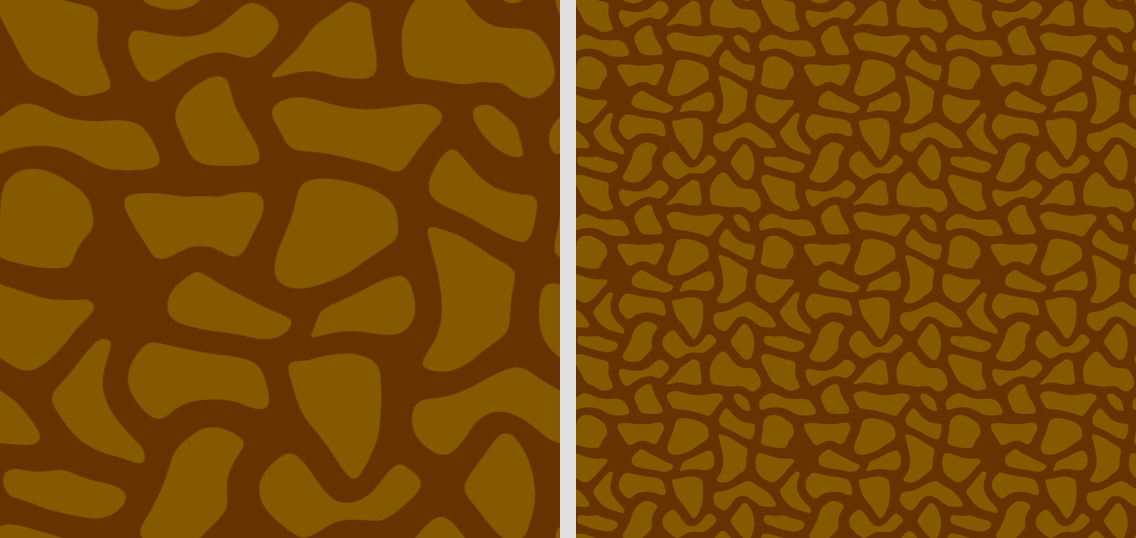
Left: one tile. Right: repeated 3 by 3.
Write a Shadertoy shader that draws this pattern.

```glsl
#define CELLS vec2(4.0, 6.0)      // patches across and up the tile
#define SPAN 5.0                  // length units across the tile
#define GAP 0.122                 // half width of the ground between patches
#define ROUNDING 0.06             // corner softness
#define JITTER 0.36               // scatter of the patch centres
#define LENGTH vec2(0.25, 0.58)   // range of half spine lengths
#define BEND 0.75                 // strongest bend of a spine
#define TURN 1.7                  // spread of directions in radians
#define SIZE_VARIATION 0.22       // difference between large and small patches
#define WARP 0.16                 // waviness of the outlines
#define PATCH_COLOR vec3(0.522, 0.349, 0.0)
#define GROUND_COLOR vec3(0.4, 0.2, 0.0)

// Integer hash giving three values in 0..1
vec3 hash3(vec2 cell, uint seed) {
    uvec3 v = uvec3(uvec2(cell), seed) * 1664525u + 1013904223u;
    v.x += v.y * v.z; v.y += v.z * v.x; v.z += v.x * v.y;
    v ^= v >> 16u;
    v.x += v.y * v.z; v.y += v.z * v.x; v.z += v.x * v.y;
    return vec3(v >> 8u) / 16777216.0;
}

// Gradient noise that repeats every SPAN units
float cornerSlope(vec2 corner, vec2 offset, uint seed) {
    float angle = 6.2832 * hash3(mod(corner, SPAN), seed).x;
    return dot(vec2(cos(angle), sin(angle)), offset);
}

float gradientNoise(vec2 p, uint seed) {
    vec2 i = floor(p), f = p - i;
    vec2 u = f * f * f * (f * (f * 6.0 - 15.0) + 10.0);
    vec2 x = vec2(1, 0), y = vec2(0, 1);
    return mix(mix(cornerSlope(i, f, seed), cornerSlope(i + x, f - x, seed), u.x),
               mix(cornerSlope(i + y, f - y, seed), cornerSlope(i + 1.0, f - 1.0, seed), u.x), u.y);
}

// Soft distance to the bent spine of one cell: x = distance, yz = gradient
vec3 spineField(vec2 p, vec2 cell) {
    vec2 id = mod(cell, CELLS);
    vec3 place = hash3(id, 11u), form = hash3(id, 29u);
    vec2 center = (cell + 0.5) * SPAN / CELLS + JITTER * (place.xy - 0.5);

    // Neighbours alternate between lying and standing
    float angle = 1.5708 * mod(id.x + id.y, 2.0) + TURN * (place.z - 0.5);
    vec2 along = vec2(cos(angle), sin(angle)), across = vec2(-along.y, along.x);
    vec2 q = vec2(dot(p - center, along), dot(p - center, across));

    float bend = BEND * (2.0 * form.x - 1.0);
    float arch = sqrt(q.x * q.x + 0.04);
    float halfLength = mix(LENGTH.x, LENGTH.y, form.y);
    vec2 w = vec2(q.x - clamp(q.x, -halfLength, halfLength), q.y - bend * (arch - 0.2));
    float d = sqrt(dot(w, w) + 0.02);
    vec2 slope = w / d;
    slope.x -= slope.y * bend * q.x / arch;
    return vec3(d - SIZE_VARIATION * (form.z - 0.5), slope.x * along + slope.y * across);
}

// Rounded distance from the border of the patch that owns the point
float borderDistance(vec2 p) {
    vec2 home = floor(p * CELLS / SPAN), owner = home;
    vec3 nearest = vec3(1e3, 0.0, 0.0);
    for (int y = -2; y <= 2; y++)
    for (int x = -2; x <= 2; x++) {
        vec2 cell = home + vec2(x, y);
        vec3 field = spineField(p, cell);
        if (field.x < nearest.x) { nearest = field; owner = cell; }
    }
    float blend = 0.0;
    for (int y = -2; y <= 2; y++)
    for (int x = -2; x <= 2; x++) {
        vec2 cell = home + vec2(x, y);
        if (distance(cell, owner) < 0.5) continue;
        vec3 field = spineField(p, cell);
        float edge = (field.x - nearest.x) / max(length(field.yz - nearest.yz), 0.4);
        blend += exp(-edge / ROUNDING);
    }
    return -ROUNDING * log(max(blend, 1e-9));
}

void mainImage(out vec4 fragColor, in vec2 fragCoord) {
    vec2 p = fragCoord / iResolution.xy * SPAN;
    p += WARP * vec2(gradientNoise(p, 3u), gradientNoise(p, 7u));

    float border = borderDistance(p) - GAP;
    float softness = 0.8 * max(fwidth(border), 1e-4);
    float patchMask = smoothstep(-softness, softness, border);
    fragColor = vec4(mix(GROUND_COLOR, PATCH_COLOR, patchMask), 1.0);
}
```
